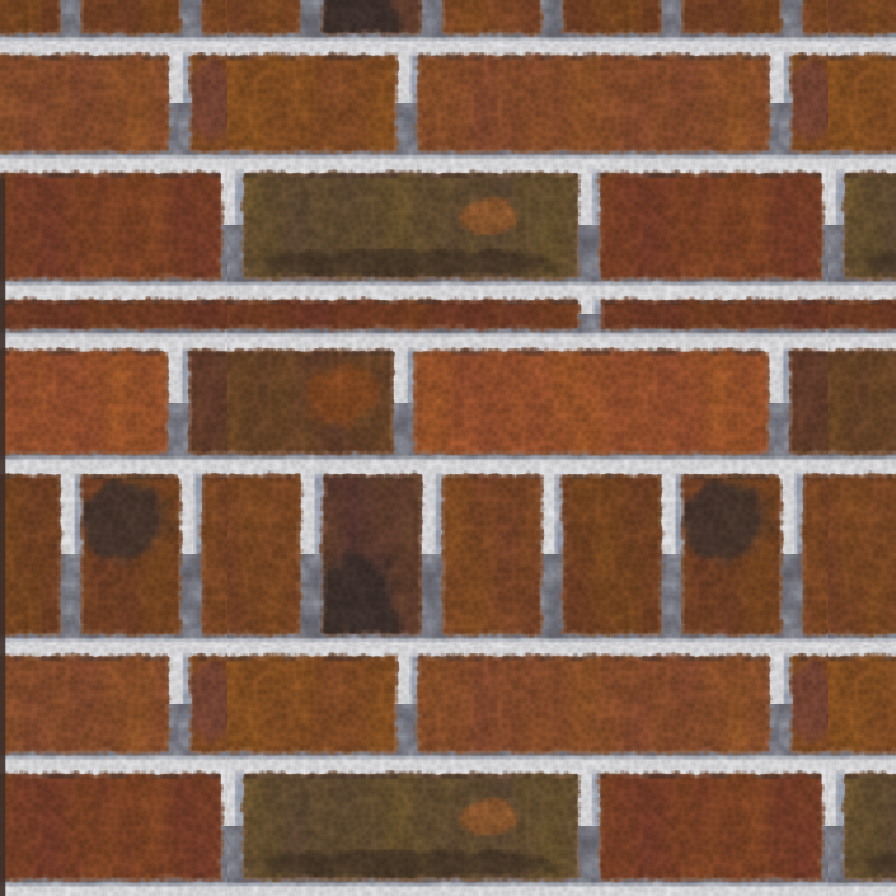
Reproduce this texture procedurally as a Shadertoy shader.

```glsl
const float SPAN = 768.0;              // layout units across the canvas
const float TILE = 515.0;              // size of one repeat
const vec2  ORIGIN = vec2(195.0, 38.0);
const float TEXEL = TILE / 128.0;      // soft block size
const float GAP = 8.5;                 // half width of a joint
const float CORNER = 4.0;
const float SOLDIER = TILE / 5.0;      // pitch of the upright bricks
const float GRAIN = 0.22;
const float SLIVER = 4.5;              // dark strip on the left border

const vec3 MORTAR = vec3(0.83, 0.83, 0.84);
const vec3 BLUE_GREY = vec3(0.57, 0.60, 0.66);
const vec3 SHADOW = vec3(0.36, 0.35, 0.38);
const vec3 RIM = vec3(0.57, 0.44, 0.36);
const vec3 CRUST = vec3(0.24, 0.18, 0.16);

// Courses: bounds, first joint, width of the first brick, colours of both bricks
const float COURSE[6] = float[6](0.0, 101.0, 210.0, 253.0, 360.0, 515.0);
const float START[5] = float[5](474.0, 4.0, 311.0, 473.0, 72.0);
const float SPLIT[5] = float[5](195.0, 306.0, 515.0, 193.0, 103.0);
const vec3 FIRST[5] = vec3[5](vec3(0.51, 0.30, 0.14), vec3(0.36, 0.28, 0.18),
    vec3(0.45, 0.24, 0.15), vec3(0.40, 0.26, 0.16), vec3(0.37, 0.24, 0.18));
const vec3 SECOND[5] = vec3[5](vec3(0.49, 0.28, 0.16), vec3(0.47, 0.25, 0.15),
    vec3(0.45, 0.24, 0.15), vec3(0.54, 0.29, 0.16), vec3(0.45, 0.26, 0.14));

// Burn marks: centre and radii, then colour
const int MARKS = 7;
const vec4 MARK[7] = vec4[7](vec4(223, 147, 27, 17), vec4(98, 300, 34, 31),
    vec4(426, 408, 46, 38), vec4(108, 490, 44, 66), vec4(498, 50, 26, 38),
    vec4(150, 188, 150, 14), vec4(490, 308, 28, 50));
const vec3 MARK_COLOUR[7] = vec3[7](vec3(0.57, 0.35, 0.18), vec3(0.51, 0.28, 0.13),
    vec3(0.25, 0.20, 0.18), vec3(0.22, 0.18, 0.17), vec3(0.45, 0.26, 0.21),
    vec3(0.27, 0.21, 0.15), vec3(0.38, 0.23, 0.17));

vec2 hash2(vec2 p) {
    vec3 h = fract(p.xyx * vec3(0.1031, 0.1030, 0.0973));
    h += dot(h, h.yzx + 33.33);
    return fract((h.xx + h.yz) * h.zy);
}

// Distance to the nearest scattered point
float cellular(vec2 p) {
    vec2 cell = floor(p);
    float nearest = 2.0;
    for (int j = -1; j <= 1; j++)
        for (int i = -1; i <= 1; i++) {
            vec2 c = cell + vec2(i, j);
            nearest = min(nearest, length(c + hash2(c) - p));
        }
    return nearest;
}

float layeredSines(vec2 p) {
    return (sin(p.x + 1.3 * sin(p.y * 0.7)) + 0.6 * sin(p.x * 2.3 - p.y * 1.7 + 2.0)
        + 0.4 * sin(p.x * 4.1 + p.y * 3.3)) * 0.5;
}

float roundedBox(vec2 p, vec2 halfSize) {
    vec2 e = abs(p) - halfSize + CORNER;
    return length(max(e, 0.0)) + min(max(e.x, e.y), 0.0) - CORNER;
}

// Steps with soft edges, like an enlarged coarse image
vec2 softBlocks(vec2 p) {
    p /= TEXEL;
    return (floor(p) + smoothstep(0.15, 0.85, fract(p))) * TEXEL;
}

vec3 brickColour(vec2 q, vec2 u, int course, float id, float fine, float coarse) {
    vec3 colour = id < 0.5 ? FIRST[course] : SECOND[course];
    colour *= 0.94 + 0.14 * hash2(vec2(id, float(course) + 3.0)).x;
    colour += vec3(0.025, 0.022, -0.012) * layeredSines(q * vec2(0.045, 0.012));
    for (int i = 0; i < MARKS; i++) {
        vec2 e = (q - MARK[i].xy) / MARK[i].zw;
        float r = length(e) + 0.14 * layeredSines(q * 0.07) + 0.2 * (coarse - 0.5);
        colour = mix(colour, MARK_COLOUR[i], 0.85 * smoothstep(1.05, 0.65, r));
    }
    colour *= 1.0 + GRAIN * (fine - 0.5) + 0.18 * (coarse - 0.5);
    // Broken dark crust along the upper edge
    float crust = smoothstep(GAP + 7.0, GAP + 2.0, u.y) * smoothstep(0.3, 0.6, coarse);
    return mix(colour, CRUST, 0.7 * crust);
}

vec3 mortarColour(vec2 u, vec2 size, float fine, float coarse) {
    float beside = smoothstep(1.0, 5.0, u.x) * smoothstep(GAP + 4.0, GAP, u.x);
    beside *= smoothstep(GAP - 4.0, GAP + 4.0, u.y)
        * smoothstep(GAP - 4.0, GAP + 4.0, size.y - u.y);
    float below = smoothstep(1.0, GAP, size.y - u.y) * step(size.y * 0.5, u.y);
    vec3 colour = mix(MORTAR, BLUE_GREY, max(beside, below) * (0.65 + 0.5 * coarse));
    colour = mix(colour, SHADOW, below * below * (0.4 + 0.5 * coarse));
    return colour * (0.94 + 0.14 * fine);
}

void mainImage(out vec4 fragColor, in vec2 fragCoord) {
    vec2 uv = fragCoord / iResolution.xy;
    vec2 p = vec2(uv.x, 1.0 - uv.y) * SPAN;
    vec2 q = softBlocks(mod(p - ORIGIN, TILE));

    // Course, then brick within it
    int course = 0;
    for (int i = 1; i < 5; i++) if (q.y >= COURSE[i]) course = i;
    float x = mod(q.x - START[course], TILE);
    float split = SPLIT[course];
    float id = course == 4 ? floor(x / SOLDIER) : step(split, x);
    float width = course == 4 ? SOLDIER : (id < 0.5 ? split : TILE - split);
    vec2 u = vec2(x - id * split, q.y - COURSE[course]);
    vec2 size = vec2(width, COURSE[course + 1] - COURSE[course]);

    // Worn outline
    float fine = cellular(q / 6.0);
    float coarse = cellular(q / 19.0);
    float d = roundedBox(u - 0.5 * size, 0.5 * size - GAP);
    d += 1.1 * layeredSines(q * 0.11) + 2.6 * (fine - 0.5);

    vec3 brick = brickColour(q, u, course, id, fine, coarse);
    brick = mix(brick, RIM, 0.65 * smoothstep(-5.0, 0.5, d));
    vec3 colour = mix(mortarColour(u, size, fine, coarse), brick, smoothstep(1.6, -1.6, d));

    // Sliver on the left border
    float sliver = smoothstep(SLIVER + 0.8, SLIVER - 0.8, p.x) * smoothstep(151.0, 154.0, p.y);
    colour = mix(colour, CRUST, 0.9 * sliver);
    fragColor = vec4(colour, 1.0);
}
```
